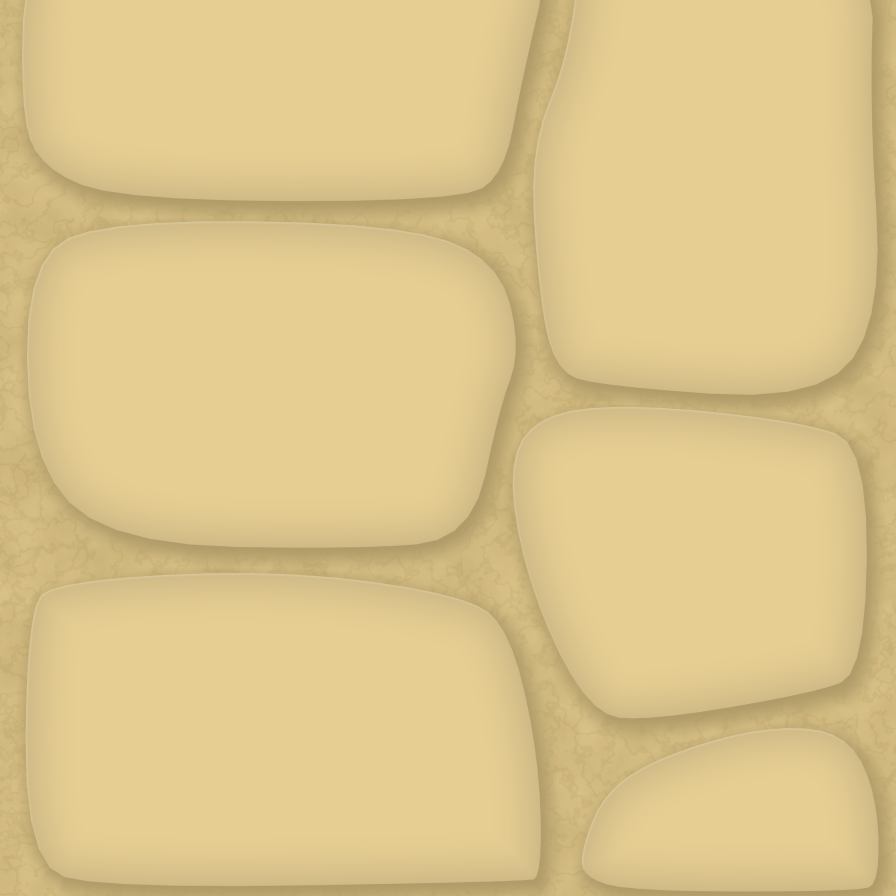
This texture is drawn by a WebGL 1 fragment shader. Its source:

```glsl
precision highp float;

uniform vec2 u_resolution;

// Lengths are in thousandths of the canvas side.
const float CANVAS = 1000.0;
const int CURVE_STEPS = 5;
const float BEVEL_WIDTH = 64.0;
const float BEVEL_STRENGTH = 0.85;
const float RIM_WIDTH = 3.5;
const float RIM_STRENGTH = 0.6;
const vec2 SHADOW_OFFSET = vec2(6.0, -8.0);
const float SHADOW_CORE = -10.0;
const float SHADOW_REACH = 21.0;
const float MOTTLE_SCALE = 0.022;
const float MOTTLE_STRENGTH = 0.07;
const float VEIN_STRENGTH = 0.03;
const vec3 STONE_COLOR = vec3(0.902, 0.808, 0.573);
const vec3 BEVEL_COLOR = vec3(0.795, 0.710, 0.515);
const vec3 RIM_COLOR = vec3(0.880, 0.815, 0.660);
const vec3 MORTAR_COLOR = vec3(0.822, 0.730, 0.502);
const vec3 SHADOW_COLOR = vec3(0.690, 0.610, 0.410);

vec2 hashGradient(vec2 cell) {
    float angle = 6.2832 * fract(sin(dot(cell, vec2(127.1, 311.7))) * 43758.5);
    return vec2(cos(angle), sin(angle));
}

float gradientNoise(vec2 p) {
    vec2 cell = floor(p);
    vec2 f = p - cell;
    vec2 u = f * f * f * (f * (f * 6.0 - 15.0) + 10.0);
    vec2 e = vec2(1.0, 0.0);
    float a = dot(hashGradient(cell), f);
    float b = dot(hashGradient(cell + e.xy), f - e.xy);
    float c = dot(hashGradient(cell + e.yx), f - e.yx);
    float d = dot(hashGradient(cell + e.xx), f - e.xx);
    return mix(mix(a, b, u.x), mix(c, d, u.x), u.y);
}

float fractalNoise(vec2 p) {
    float sum = 0.0;
    float amplitude = 0.5;
    for (int i = 0; i < 4; i++) {
        sum += amplitude * gradientNoise(p);
        p = mat2(1.6, 1.2, -1.2, 1.6) * p + 7.3;
        amplitude *= 0.55;
    }
    return sum;
}

// Closed quadratic B-spline stone; wall = (distance, outward normal, shadow distance).
void addStone(inout vec4 wall, vec2 p, vec2 c0, vec2 c1, vec2 c2, vec2 c3, vec2 c4,
              vec2 c5, vec2 c6, vec2 c7, vec2 c8, vec2 c9) {
    vec2 c[12];
    c[0] = c0; c[1] = c1; c[2] = c2; c[3] = c3; c[4] = c4; c[5] = c5;
    c[6] = c6; c[7] = c7; c[8] = c8; c[9] = c9; c[10] = c0; c[11] = c1;
    vec2 nearest = vec2(1e4);
    float side = 1.0;
    vec2 a = 0.5 * (c0 + c1);
    for (int i = 0; i < 10; i++) {
        vec2 start = 0.5 * (c[i] + c[i + 1]);
        vec2 end = 0.5 * (c[i + 1] + c[i + 2]);
        for (int k = 1; k <= CURVE_STEPS; k++) {
            float t = float(k) / float(CURVE_STEPS);
            vec2 b = mix(mix(start, c[i + 1], t), mix(c[i + 1], end, t), t);
            vec2 edge = b - a;
            vec2 w = p - a;
            vec2 gap = w - edge * clamp(dot(w, edge) / dot(edge, edge), 0.0, 1.0);
            if (dot(gap, gap) < dot(nearest, nearest)) nearest = gap;
            if ((a.y > p.y) != (b.y > p.y)) {
                if (w.x < edge.x * w.y / edge.y) side = -side;
            }
            a = b;
        }
    }
    float dist = side * length(nearest);
    vec2 normal = side * nearest / max(length(nearest), 1e-3);
    if (dist < wall.x) wall.xyz = vec3(dist, normal);
    wall.w = min(wall.w, dist - dot(normal, SHADOW_OFFSET));
}

void main() {
    vec2 p = CANVAS * gl_FragCoord.xy / u_resolution;
    float pixel = CANVAS / min(u_resolution.x, u_resolution.y);

    // Stone layout
    vec4 wall = vec4(1e4, 0.0, 0.0, 1e4);
    addStone(wall, p, vec2(29, 1078), vec2(22, 876), vec2(46, 811), vec2(137, 776), vec2(514, 775),
        vec2(563, 805), vec2(582, 909), vec2(622, 1078), vec2(400, 1110), vec2(200, 1110));
    addStone(wall, p, vec2(124, 755), vec2(443, 751), vec2(557, 711), vec2(582, 609), vec2(557, 544),
        vec2(527, 398), vec2(404, 387), vec2(124, 392), vec2(31, 486), vec2(29, 714));
    addStone(wall, p, vec2(62, 352), vec2(312, 365), vec2(521, 336), vec2(570, 297), vec2(602, 154),
        vec2(605, 21), vec2(586, 16), vec2(117, 8), vec2(27, 34), vec2(30, 320));
    addStone(wall, p, vec2(651, 1078), vec2(634, 935), vec2(592, 837), vec2(599, 694), vec2(617, 586),
        vec2(671, 569), vec2(918, 552), vec2(986, 648), vec2(970, 883), vec2(978, 1078));
    addStone(wall, p, vec2(602, 540), vec2(716, 549), vec2(898, 529), vec2(969, 503), vec2(966, 249),
        vec2(911, 227), vec2(723, 195), vec2(658, 203), vec2(592, 336), vec2(564, 479));
    addStone(wall, p, vec2(648, 49), vec2(673, 115), vec2(736, 156), vec2(853, 190), vec2(944, 184),
        vec2(979, 115), vec2(982, 14), vec2(957, 5), vec2(703, 5), vec2(651, 21));

    // Mottled mortar under soft cast shadows
    float mottle = fractalNoise(p * MOTTLE_SCALE);
    float vein = 1.0 - smoothstep(0.0, 0.08, abs(fractalNoise(p * MOTTLE_SCALE * 1.4 + 31.0)));
    vec3 mortar = MORTAR_COLOR + MOTTLE_STRENGTH * mottle - VEIN_STRENGTH * vein;
    float shadow = 1.0 - smoothstep(SHADOW_CORE, SHADOW_REACH, wall.w);
    mortar = mix(mortar, SHADOW_COLOR, shadow);

    // Stone face with darkened border and lit upper-left rim
    float depth = max(-wall.x, 0.0);
    float bevel = pow(1.0 - min(depth / BEVEL_WIDTH, 1.0), 2.0);
    vec3 stone = mix(STONE_COLOR, BEVEL_COLOR, BEVEL_STRENGTH * bevel);
    float facing = smoothstep(-0.1, 0.8, dot(wall.yz, -normalize(SHADOW_OFFSET)));
    float rim = (1.0 - smoothstep(0.0, RIM_WIDTH, depth)) * facing;
    stone = mix(stone, RIM_COLOR, RIM_STRENGTH * rim);

    float coverage = 1.0 - smoothstep(-0.7 * pixel, 0.7 * pixel, wall.x);
    gl_FragColor = vec4(mix(mortar, stone, coverage), 1.0);
}
```
